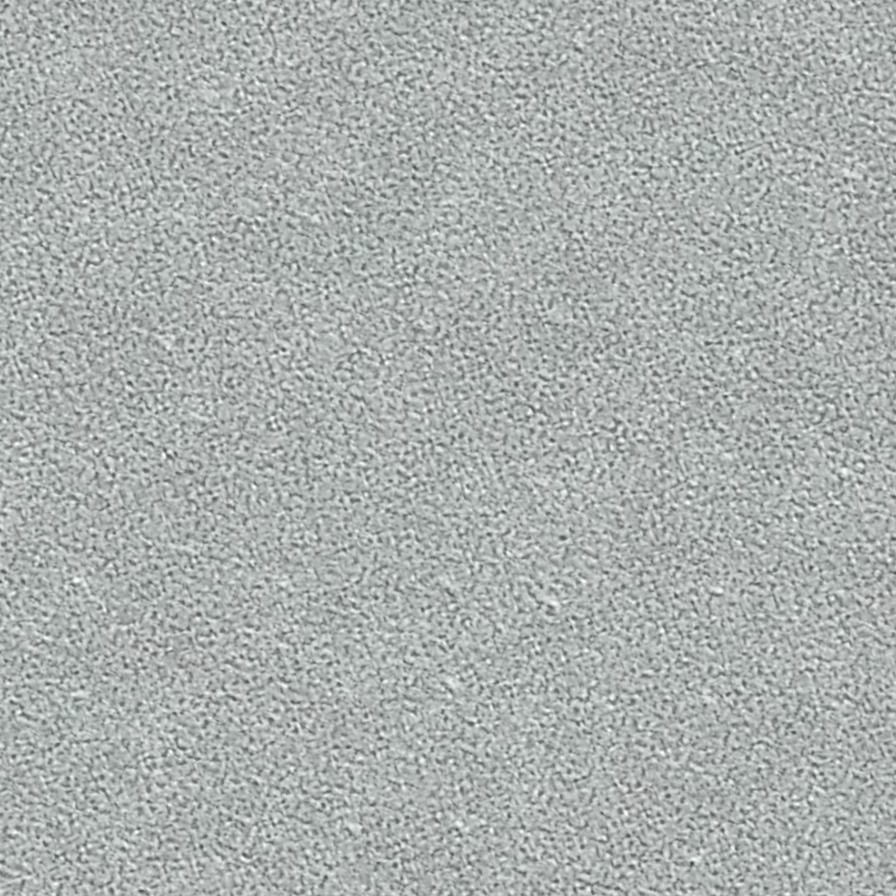
Write a Shadertoy shader that draws this texture.

```glsl
// Fine-grained grey-green plaster, lit from the upper right, with sparse raised flecks.

#define GRAIN_SCALE 168.0
#define FINE_SCALE 285.0
#define WARP_AMOUNT 0.0014
#define CRUMB_RADIUS 0.0048
#define LIGHT_OFFSET vec2(0.0010, 0.0020)
#define CRUMB_GAIN 0.46
#define RELIEF_GAIN 0.24
#define PIT_DEPTH 0.06
#define BASE_TONE 0.688
#define MOTTLE 0.042
#define FLECK_CELLS 7.0
#define FLECK_SIZE vec2(0.0084, 0.0035)

// Integer hash giving two values from 0 to 1 per lattice cell
vec2 hash2(vec2 cell, uint seed) {
    uvec2 v = uvec2(ivec2(cell)) + uvec2(seed * 97u, seed * 57u);
    v = v * 1664525u + 1013904223u;
    v.x += v.y * 1664525u;
    v.y += v.x * 1664525u;
    v ^= v >> 16u;
    v.x += v.y * 1664525u;
    v.y += v.x * 1664525u;
    v ^= v >> 16u;
    return vec2(v & 65535u) / 65535.0;
}

mat2 rotation(float angle) {
    float c = cos(angle), s = sin(angle);
    return mat2(c, s, -s, c);
}

// Two independent channels of smooth value noise
vec2 noise2(vec2 p, uint seed) {
    vec2 cell = floor(p);
    vec2 f = fract(p);
    f = f * f * (3.0 - 2.0 * f);
    vec2 low = mix(hash2(cell, seed), hash2(cell + vec2(1, 0), seed), f.x);
    vec2 high = mix(hash2(cell + vec2(0, 1), seed), hash2(cell + vec2(1, 1), seed), f.x);
    return mix(low, high, f.y);
}

// Grain height: two rotated octaves, gently bent into crumbs
float grainHeight(vec2 p) {
    vec2 warped = p + WARP_AMOUNT * (2.0 * noise2(p * 90.0, 1u) - 1.0);
    float coarse = noise2(rotation(0.4) * warped * GRAIN_SCALE, 2u).x;
    float fine = noise2(rotation(1.2) * warped * FINE_SCALE, 3u).x;
    return 0.64 * coarse + 0.36 * fine;
}

// Mean height on a ring, used to level out the surface around a crumb
float ringHeight(vec2 p) {
    float sum = 0.0;
    for (int i = 0; i < 5; i++) {
        float angle = 6.2832 * (float(i) + 0.25) / 5.0;
        sum += grainHeight(p + CRUMB_RADIUS * vec2(cos(angle), sin(angle)));
    }
    return sum / 5.0;
}

// Tilted bright ridges with a shadow beneath: x is tone, y is how far they hide the grain
vec2 fleck(vec2 p) {
    vec2 cell = floor(p * FLECK_CELLS);
    vec2 center = (cell + 0.2 + 0.6 * hash2(cell, 4u)) / FLECK_CELLS;
    vec2 traits = hash2(cell, 5u);
    float strength = mix(0.2, 1.0, smoothstep(0.25, 0.75, traits.x));
    vec2 size = FLECK_SIZE * mix(0.75, 1.15, traits.y);
    mat2 turn = rotation(0.42 + 0.3 * (traits.y - 0.5));
    vec2 ridge = turn * (p - center) / size;
    vec2 shadow = turn * (p - center + vec2(0.003, 0.006)) / (size * vec2(0.85, 0.75));
    vec2 halo = (p - center) / vec2(0.013, 0.010);
    float light = exp(-dot(ridge, ridge));
    float dark = exp(-dot(shadow, shadow));
    float tone = strength * (0.19 * light - 0.19 * dark) + 0.025 * exp(-dot(halo, halo));
    return vec2(tone, 0.55 * strength * light);
}

void mainImage(out vec4 fragColor, in vec2 fragCoord) {
    vec2 p = fragCoord / iResolution.y;

    // Rounded crumbs, directional relief and darkened pits
    float height = grainHeight(p);
    float crumb = height - ringHeight(p);
    float relief = height - grainHeight(p + LIGHT_OFFSET);
    float pits = smoothstep(-0.04, -0.26, crumb);
    float grain = CRUMB_GAIN * crumb + RELIEF_GAIN * relief - PIT_DEPTH * pits;

    // Broad, faint unevenness and scattered flecks
    vec2 patches = noise2(p * 11.0, 6u) - 0.5;
    vec2 clumps = noise2(rotation(0.7) * p * 42.0, 7u) - 0.5;
    vec2 bump = fleck(p);
    float tone = BASE_TONE + MOTTLE * (0.5 * patches.x + clumps.x);
    tone += grain * (1.0 - bump.y) + bump.x;

    // Cool grey with slight green drift
    vec3 tint = vec3(-0.013, 0.010, 0.002);
    tint += vec3(-0.008, 0.003, 0.004) * (patches.y + clumps.y);
    fragColor = vec4(clamp(vec3(tone) + tint, 0.0, 1.0), 1.0);
}
```
